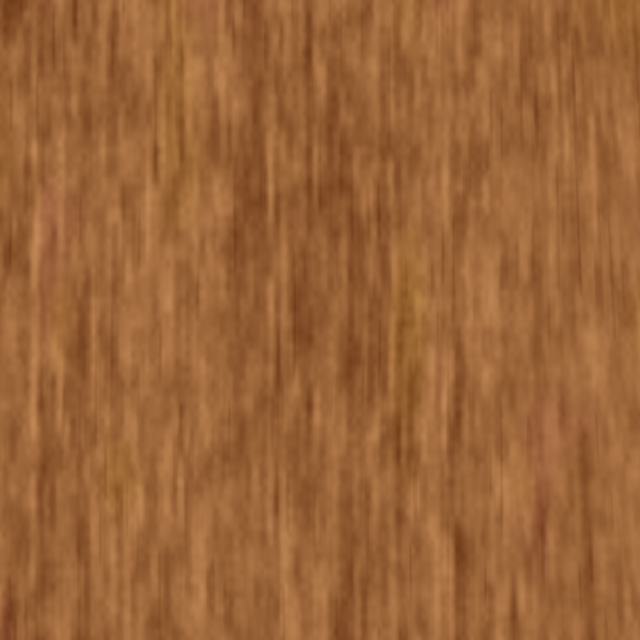
A Shadertoy shader for this texture:

```glsl
float hash(vec2 p) {
    vec3 q = fract(vec3(p.xyx) * 0.1031);
    q += dot(q, q.yzx + 33.33);
    return fract((q.x + q.y) * q.z);
}

// Smooth value noise in -1..1
float noise(vec2 p) {
    vec2 cell = floor(p), f = fract(p);
    f = f * f * (3.0 - 2.0 * f);
    float low = mix(hash(cell), hash(cell + vec2(1, 0)), f.x);
    float high = mix(hash(cell + vec2(0, 1)), hash(cell + vec2(1, 1)), f.x);
    return 2.0 * mix(low, high, f.y) - 1.0;
}

// One fibre column, shifted along its length by a random amount
float fibre(float column, float y) {
    float v = y + 37.0 * hash(vec2(column, 7.0));
    float row = floor(v);
    float a = hash(vec2(column, row)), b = hash(vec2(column, row + 1.0));
    return 2.0 * mix(a, b, smoothstep(0.15, 0.85, v - row)) - 1.0;
}

// Neighbouring fibres blended sideways
float grain(vec2 p) {
    float column = floor(p.x);
    float blend = smoothstep(0.1, 0.9, p.x - column);
    return mix(fibre(column, p.y), fibre(column + 1.0, p.y), blend);
}

void mainImage(out vec4 fragColor, in vec2 fragCoord) {
    vec2 uv = fragCoord / iResolution.xy;

    // Nearly straight grain, leaning slightly at the right
    vec2 p = uv;
    p.x += 0.002 * noise(uv * vec2(5.0, 4.0) + 11.0);
    p.x += 0.05 * smoothstep(0.75, 1.0, uv.x) * (uv.y - 0.5);

    // Broad bands and long streaks
    float tone = 0.026 * noise(p * vec2(7.0, 1.8) + 3.0);
    tone += 0.036 * grain(p * vec2(30.0, 1.5) + 50.0);
    tone += 0.034 * grain(p * vec2(75.0, 1.8) + 90.0);

    // Short fibres, blotches and fine flecks
    tone += 0.042 * grain(p * vec2(50.0, 10.0) + 130.0);
    tone += 0.052 * grain(p * vec2(95.0, 17.0) + 270.0);
    tone += 0.030 * noise(p * vec2(46.0, 38.0) + 400.0);
    tone += 0.022 * noise(p * vec2(130.0, 85.0) + 600.0);

    // Calmer figure on the right side
    float right = smoothstep(0.65, 0.95, uv.x);
    tone = tone * mix(1.05, 0.82, right) + 0.010 * right;

    // Long pale lines, each with a dark edge
    for (float i = 0.0; i < 6.0; i++) {
        float x = (i + 0.15 + 0.7 * hash(vec2(i, 91.0))) / 6.0;
        float strength = 0.75 + 0.4 * noise(vec2(i * 9.0, p.y * 4.0));
        float d = (p.x - x) / 0.006;
        tone += strength * (0.055 * exp(-d * d) - 0.050 * exp(-(d - 2.2) * (d - 2.2)));
    }

    // Short thin dark pores
    float pore = grain(p * vec2(120.0, 9.0) + 740.0);
    tone -= 0.045 * smoothstep(0.45, 0.95, pore);

    // Brown ramp with faint ochre and rosy patches
    vec3 color = vec3(0.601, 0.387, 0.219) + tone * vec3(1.0, 0.93, 0.73);
    float ochre = smoothstep(0.4, 0.95, noise(uv * vec2(11.0, 4.0) + 820.0));
    float rose = smoothstep(0.5, 0.95, noise(uv * vec2(13.0, 6.0) + 950.0));
    color += ochre * vec3(-0.005, 0.003, -0.032);
    color += rose * vec3(0.0, -0.014, 0.010);

    fragColor = vec4(color, 1.0);
}
```
